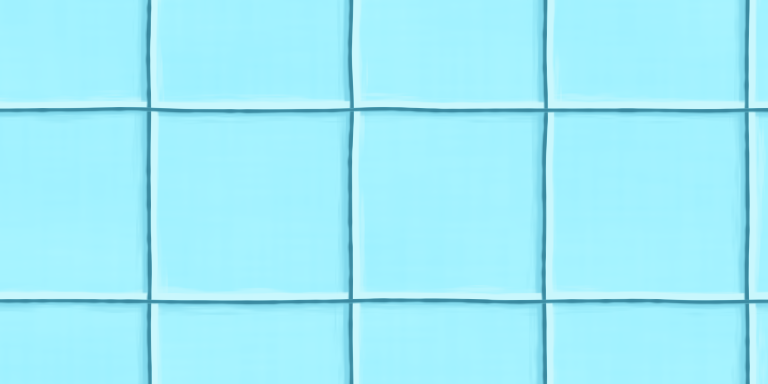
Reproduce this pattern procedurally as a WebGL 1 fragment shader.

```glsl
precision highp float;
// Hand-painted pale cyan wall tiles with bevelled edges and dark teal joints.

uniform vec2 u_resolution;

const vec3 GLAZE = vec3(0.64, 0.95, 1.00);
const vec3 LIGHT = vec3(0.79, 0.97, 0.99);
const vec3 SHADE = vec3(0.49, 0.84, 0.92);
const vec3 JOINT_SOFT = vec3(0.35, 0.68, 0.76);
const vec3 JOINT_DARK = vec3(0.22, 0.53, 0.62);

// Sizes in units of the canvas height
const vec2 ORIGIN = vec2(0.388, 0.216);
const float WIDE = 0.526;
const float NARROW = 0.505;
const float TILE_HEIGHT = 0.4975;

float hash(vec2 p) {
  return fract(sin(dot(p, vec2(127.1, 311.7))) * 43758.5453);
}

float noise(vec2 p) {
  vec2 i = floor(p);
  vec2 f = fract(p);
  f = f * f * (3.0 - 2.0 * f);
  return mix(mix(hash(i), hash(i + vec2(1.0, 0.0)), f.x),
             mix(hash(i + vec2(0.0, 1.0)), hash(i + vec2(1.0, 1.0)), f.x), f.y);
}

// 1 inside a band of the given width along an edge, fading over feather
float band(float dist, float width, float feather) {
  return 1.0 - smoothstep(width - feather, width + feather, dist);
}

// Bristle streaks: x runs across the stroke, y along it
float bristles(vec2 p) {
  return 0.6 * noise(p * vec2(110.0, 7.0)) + 0.4 * noise(p * vec2(230.0, 22.0) + 9.0);
}

// Slow drift of the joints, as if drawn by hand
vec2 wobble(vec2 p) {
  vec2 drift = vec2(noise(p * vec2(1.5, 7.0)), noise(p * vec2(6.0, 1.5) + 40.0));
  return (drift - 0.5) * 0.007;
}

// Columns alternate wide and narrow; gives position in the tile, width and column
vec3 column(float x) {
  float pair = floor(x / (WIDE + NARROW));
  float local = x - pair * (WIDE + NARROW);
  float second = step(WIDE, local);
  return vec3(local - second * WIDE, mix(WIDE, NARROW, second), pair * 2.0 + second);
}

// Flat glaze with faint crossing brush strokes
vec3 paintGlaze(vec2 p, vec2 id) {
  vec2 q = p + id * 3.7;
  float wash = noise(q * vec2(3.0, 6.0)) - 0.5;
  float stroke = noise(q * vec2(9.0, 70.0)) + noise(q * vec2(60.0, 6.0)) - 1.0;
  float tone = hash(id) - 0.5;
  return GLAZE + vec3(0.025, 0.008, 0.0) * (wash + 0.5 * stroke + 0.5 * tone);
}

// Light falls on the left and bottom bevels, shade on the right and top
vec3 paintBevels(vec3 color, vec2 p, vec2 low, vec2 high, vec2 id) {
  vec2 q = p + id * 5.3;
  float upright = bristles(q);
  float level = bristles(q.yx + 17.0);
  float ragged = noise(q * 9.0);

  // Thin outer washes
  color = mix(color, SHADE, 0.32 * band(high.x, 0.012 + 0.035 * upright, 0.012));
  color = mix(color, SHADE, 0.32 * band(high.y, 0.005 + 0.035 * level, 0.012));
  color = mix(color, LIGHT, 0.50 * band(low.x, 0.018 + 0.045 * upright * ragged, 0.010));
  color = mix(color, LIGHT, 0.50 * band(low.y, 0.018 + 0.045 * level * ragged, 0.010));

  // Solid inner strokes
  color = mix(color, SHADE, 0.75 * band(high.y, 0.010 + 0.007 * level, 0.006));
  color = mix(color, LIGHT, 0.95 * band(low.x, 0.019 + 0.007 * upright, 0.004));
  color = mix(color, SHADE, 0.85 * band(high.x, 0.015 + 0.008 * upright, 0.006));
  color = mix(color, LIGHT, 0.95 * band(low.y, 0.018 + 0.008 * level, 0.004));
  return color;
}

// Dark joint with a softer smear on its shaded side
vec3 paintJoint(vec3 color, float low, float high, float halfWidth, float grain, float pixel) {
  float feather = 0.4 * pixel + 0.0008;
  color = mix(color, JOINT_SOFT, 0.8 * band(high, halfWidth + 0.003 * grain, 0.003));
  color = mix(color, JOINT_SOFT, band(low, halfWidth, feather));
  float core = band(min(low, high), halfWidth * (0.65 + 0.35 * grain), feather);
  return mix(color, JOINT_DARK, core * (0.8 + 0.2 * grain));
}

void main() {
  float pixel = 1.0 / u_resolution.y;
  vec2 p = gl_FragCoord.xy * pixel;
  vec2 q = p - ORIGIN + wobble(p);

  vec3 col = column(q.x);
  float row = floor(q.y / TILE_HEIGHT);
  vec2 id = vec2(col.z, row);
  vec2 low = vec2(col.x, q.y - row * TILE_HEIGHT);
  vec2 high = vec2(col.y, TILE_HEIGHT) - low;

  vec3 color = paintGlaze(p, id);
  color = paintBevels(color, p, low, high, id);
  float grainX = noise(p * vec2(8.0, 45.0));
  float grainY = noise(p * vec2(45.0, 8.0) + 23.0);
  color = paintJoint(color, low.x, high.x, 0.0050, grainX, pixel);
  color = paintJoint(color, low.y, high.y, 0.0046, grainY, pixel);
  gl_FragColor = vec4(color, 1.0);
}
```
